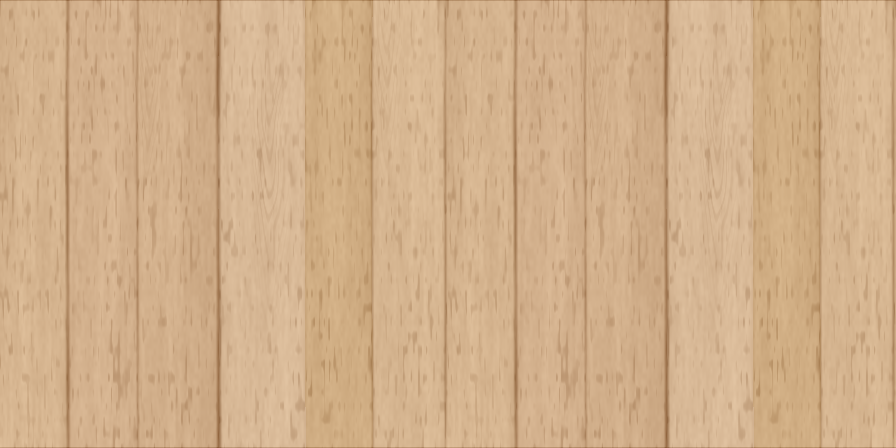
Write a Shadertoy shader that draws this texture.

```glsl
// Pale oak boards: a square tile of six upright planks, one high and repeated
// along the canvas. Stretched value noise makes streaks, fibres and pores;
// bent V contours make the heart grain, and dark uneven seams part the planks.

float hash(vec2 p) {
    vec3 q = fract(vec3(p.xyx) * vec3(0.1031, 0.1030, 0.0973));
    q += dot(q, q.yzx + 33.33);
    return fract((q.x + q.y) * q.z);
}

float noise(vec2 p) {
    vec2 cell = floor(p), f = fract(p);
    f = f * f * (3.0 - 2.0 * f);
    return mix(mix(hash(cell), hash(cell + vec2(1, 0)), f.x),
               mix(hash(cell + vec2(0, 1)), hash(cell + vec2(1, 1)), f.x), f.y);
}

// Nested V lines around a heart at the given point, fading away from it
float heartGrain(vec2 uv, vec2 heart, vec2 reach) {
    vec2 d = uv - heart;
    d.x += 0.012 * (noise(uv * vec2(20.0, 7.0)) - 0.5);
    float level = d.y - 9.0 * sqrt(d.x * d.x + 0.00003);
    level += 0.07 * noise(uv * vec2(60.0, 12.0));
    float lines = smoothstep(0.1, 1.0, sin(level * 75.0));
    vec2 falloff = d / reach;
    return lines * exp(-dot(falloff, falloff));
}

void mainImage(out vec4 fragColor, in vec2 fragCoord) {
    float px = 1.0 / iResolution.y;
    vec2 p = fragCoord * px;

    // Square tile, slightly waved, that starts on a seam
    float y = fract(p.y);
    float wave = 0.005 * (noise(vec2(3.7, y * 4.0)) - 0.5);
    vec2 uv = vec2(fract(p.x + 0.007 + wave), y);

    float seamAt[7] = float[](0.0, 0.157, 0.313, 0.494, 0.687, 0.837, 1.0);
    float seamDark[7] = float[](0.75, 1.1, 0.65, 1.2, 0.2, 0.7, 0.75);
    float seamWidth[7] = float[](0.0035, 0.005, 0.003, 0.006, 0.006, 0.003, 0.0035);
    vec3 plankColor[6] = vec3[](
        vec3(0.835, 0.705, 0.560), vec3(0.832, 0.698, 0.558),
        vec3(0.826, 0.692, 0.550), vec3(0.856, 0.734, 0.600),
        vec3(0.820, 0.685, 0.520), vec3(0.848, 0.722, 0.578));

    // Plank under this point, and the darkness of the seams around it
    int plank = 0;
    float seam = 0.0;
    for (int i = 0; i < 7; i++) {
        float d = uv.x - seamAt[i];
        if (i < 6 && d >= 0.0) plank = i;
        float wear = 0.65 + 0.6 * noise(vec2(float(i % 6) * 7.3, y * 6.0));
        float core = 1.0 - smoothstep(0.0, seamWidth[i] + px, abs(d));
        float shade = exp(-abs(d) / (d < 0.0 ? 0.014 : 0.005));
        seam += seamDark[i] * wear * (0.85 * core + 0.28 * shade);
    }

    // Grain gets its own offset on each plank and drifts along the board
    vec2 g = uv + vec2(3.0, 5.0) * float(plank);
    g.x += 0.012 * (noise(vec2(g.x * 8.0, g.y * 2.5)) - 0.5);
    float streak = noise(g * vec2(28.0, 1.3)) + 0.6 * noise(g * vec2(70.0, 2.5)) - 0.8;
    float fibre = noise(g * vec2(150.0, 14.0)) - 0.5;
    float speck = noise(g * vec2(210.0, 75.0)) - 0.5;
    float pore = smoothstep(0.66, 0.95, noise(g * vec2(180.0, 32.0)));
    pore *= 0.5 + noise(g * vec2(24.0, 4.0));

    // Heart grain on three of the planks
    float heart = 0.0;
    if (plank == 2) heart = 0.7 * heartGrain(uv, vec2(0.335, 0.80), vec2(0.025, 0.22));
    if (plank == 3) heart = heartGrain(uv, vec2(0.611, 0.62), vec2(0.032, 0.25));
    if (plank == 5) heart = 0.7 * heartGrain(uv, vec2(0.870, 0.85), vec2(0.030, 0.22));

    float dark = 0.22 * streak + 0.20 * fibre + 0.16 * speck
               + 0.42 * pore + 0.28 * heart + seam;

    // Faint hairline where the tile ends at top and bottom
    float end = min(y, 1.0 - y);
    dark += 0.7 * (1.0 - smoothstep(0.001, 0.001 + px, end));

    vec3 color = plankColor[plank] - vec3(0.15, 0.172, 0.178) * min(dark, 1.9);
    fragColor = vec4(clamp(color, 0.0, 1.0), 1.0);
}
```
